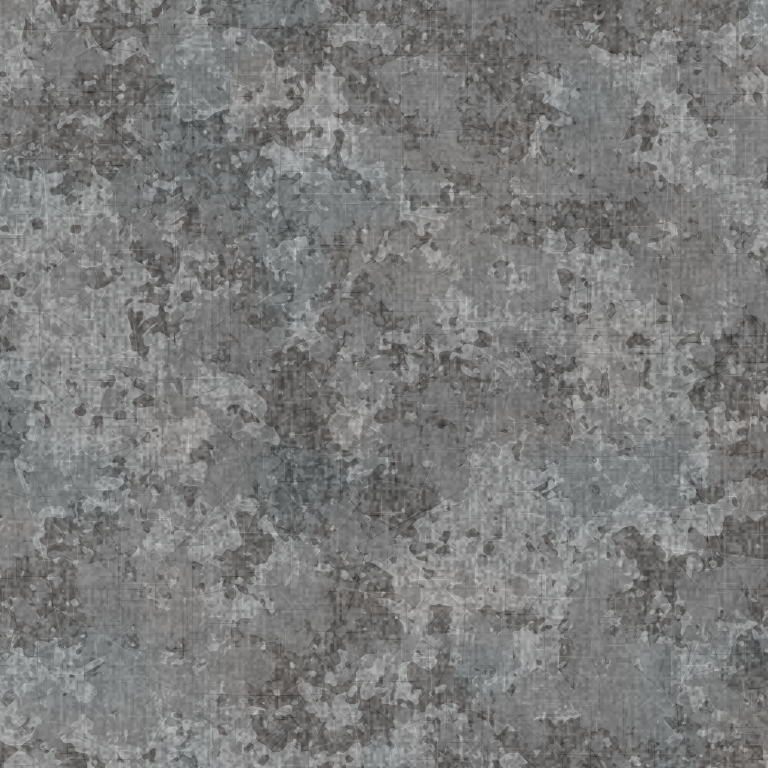
Give the GLSL for this texture, as a three.js fragment shader.

```glsl
// Worn grey metal: flaking light and dark patches, round spots, woven grain and fine scratches.
varying vec2 vUv;

const vec3 DARK_COAT = vec3(0.402, 0.398, 0.393);
const vec3 MID_COAT = vec3(0.482, 0.483, 0.483);
const vec3 LIGHT_COAT = vec3(0.570, 0.572, 0.572);
const vec3 COOL_TINT = vec3(-0.014, 0.001, 0.005);
const vec3 WARM_TINT = vec3(0.010, 0.001, -0.004);
const float PATCH_SCALE = 8.0;
const float PATCH_ROUGHNESS = 0.76;
const float EDGE_SOFTNESS = 0.011;
const float SPOT_SOFTNESS = 0.0011;
const float GRAIN_STRENGTH = 0.235;
const float THREAD_STRENGTH = 0.055;
const float SCRATCH_STRENGTH = 0.075;
const float SCRATCH_WIDTH = 0.0013;
const float RIM_STRENGTH = 0.16;
const float PI = 3.14159;

float hash(vec2 p) {
  vec3 q = fract(p.xyx * 0.1031);
  q += dot(q, q.yzx + 33.33);
  return fract((q.x + q.y) * q.z);
}

vec2 hash2(vec2 p) {
  return vec2(hash(p), hash(p + 71.0));
}

float noise(vec2 p) {
  vec2 i = floor(p);
  vec2 f = fract(p);
  f = f * f * (3.0 - 2.0 * f);
  return mix(mix(hash(i), hash(i + vec2(1.0, 0.0)), f.x),
             mix(hash(i + vec2(0.0, 1.0)), hash(i + 1.0), f.x), f.y);
}

float fbm(vec2 p) {
  float sum = 0.0;
  float total = 0.0;
  float weight = 1.0;
  for (int i = 0; i < 5; i++) {
    sum += weight * noise(p);
    total += weight;
    weight *= PATCH_ROUGHNESS;
    p = mat2(0.8, 0.6, -0.6, 0.8) * p * 2.03 + 17.3;
  }
  return sum / total;
}

// Coverage of scattered, slightly ragged discs; density is the share of filled cells.
float spots(vec2 p, float scale, float density, float seed) {
  vec2 g = p * scale + 0.5 * vec2(noise(p * scale * 2.3 + seed), noise(p * scale * 2.3 - seed));
  float nearest = 1.0;
  for (int y = -1; y <= 1; y++) {
    for (int x = -1; x <= 1; x++) {
      vec2 id = floor(g) + vec2(float(x), float(y));
      vec2 key = id + seed;
      float radius = mix(0.14, 0.46, hash(key + 31.0));
      float d = length(g - id - hash2(key)) - radius;
      nearest = min(nearest, d + step(density, hash(key + 53.0)) * 2.0);
    }
  }
  float soft = SPOT_SOFTNESS * scale;
  return 1.0 - smoothstep(-soft, soft, nearest);
}

// Signed light and dark hairlines, some of them snapped to the axes.
float scratches(vec2 p, float scale, float seed) {
  vec2 g = p * scale;
  float sum = 0.0;
  for (int y = -1; y <= 1; y++) {
    for (int x = -1; x <= 1; x++) {
      vec2 id = floor(g) + vec2(float(x), float(y));
      vec2 key = id + seed;
      float angle = hash(key + 13.0) * PI;
      if (hash(key + 29.0) < 0.4) angle = floor(angle / PI * 2.0) * PI * 0.5;
      vec2 dir = vec2(cos(angle), sin(angle));
      vec2 d = g - id - hash2(key);
      float along = dot(d, dir);
      float across = abs(d.x * dir.y - d.y * dir.x + 0.06 * along * along);
      float reach = mix(0.25, 0.9, hash(key + 41.0));
      float line = 1.0 - smoothstep(0.0, SCRATCH_WIDTH * scale, across);
      line *= 1.0 - smoothstep(reach * 0.5, reach, abs(along));
      sum += line * (hash(key + 61.0) < 0.5 ? 1.0 : -1.0);
    }
  }
  return sum;
}

// Long broken threads running along y.
float threads(vec2 p, float count, float seed) {
  float x = p.x * count + 0.3 * noise(p * 6.0 + seed);
  float id = floor(x);
  float line = 1.0 - smoothstep(0.0, 0.0014 * count, abs(fract(x) - 0.5));
  float broken = smoothstep(0.5, 0.85, noise(vec2(id * 7.0 + seed, p.y * 7.0)));
  return line * broken * (hash(vec2(id, seed)) * 1.8 - 0.9);
}

void main() {
  vec2 p = vUv;
  vec2 warp = vec2(noise(p * 45.0), noise(p * 45.0 + 40.0)) - 0.5;
  vec2 q = p + 0.014 * warp;

  // Light and dark undercoat, partly hidden by the flat middle coat.
  float under = fbm(q * PATCH_SCALE + 3.0) - 0.5;
  float cover = fbm(q * PATCH_SCALE * 1.6 + 57.0) - 0.5;
  float light = smoothstep(-EDGE_SOFTNESS, EDGE_SOFTNESS, under - 0.004);
  float middle = smoothstep(-EDGE_SOFTNESS, EDGE_SOFTNESS, cover - 0.035);
  float cluster = noise(p * 7.0 + 90.0);
  light = mix(light, 1.0, spots(p, 95.0, 0.34 * cluster, 5.0));
  light = mix(light, 0.0, spots(p, 60.0, 0.36 * cluster, 205.0));
  for (int i = 0; i < 3; i++) {
    float level = float(i);
    middle = max(middle, spots(p, 32.0 * exp2(level), 0.08 + 0.26 * cluster, 307.0 + 50.0 * level));
  }
  vec3 color = mix(mix(DARK_COAT, LIGHT_COAT, light), MID_COAT, middle * 0.92);

  // Broad shading, faint tints and thin rims where the coat breaks.
  color += 0.04 * (noise(p * 5.0 + 11.0) - 0.5) + 0.04 * (noise(p * 24.0) - 0.5);
  color += COOL_TINT * smoothstep(0.62, 0.9, noise(p * 8.0 + 130.0));
  color += WARM_TINT * smoothstep(0.62, 0.9, noise(p * 9.0 + 160.0));
  color += RIM_STRENGTH * middle * (1.0 - middle) * (light - 0.5);

  // Woven grain, weaker on the flat middle coat.
  float weave = 0.5 * noise(p * vec2(250.0, 45.0)) + 0.3 * noise(p * vec2(45.0, 250.0) + 19.0)
              + 0.65 * noise(p * 250.0 + 7.0) - 0.725;
  color += GRAIN_STRENGTH * weave * mix(1.0, 0.6, middle);

  // Threads and scratches lie on top.
  float wear = threads(p, 85.0, 3.0) + threads(p.yx, 70.0, 23.0);
  color += THREAD_STRENGTH * wear;
  float marks = 0.0;
  for (int i = 0; i < 4; i++) {
    float level = float(i);
    marks += scratches(p, 5.0 * exp2(level), 400.0 + 37.0 * level);
  }
  color += SCRATCH_STRENGTH * marks * mix(1.0, 0.6, middle);

  gl_FragColor = vec4(clamp(color, 0.0, 1.0), 1.0);
}
```
